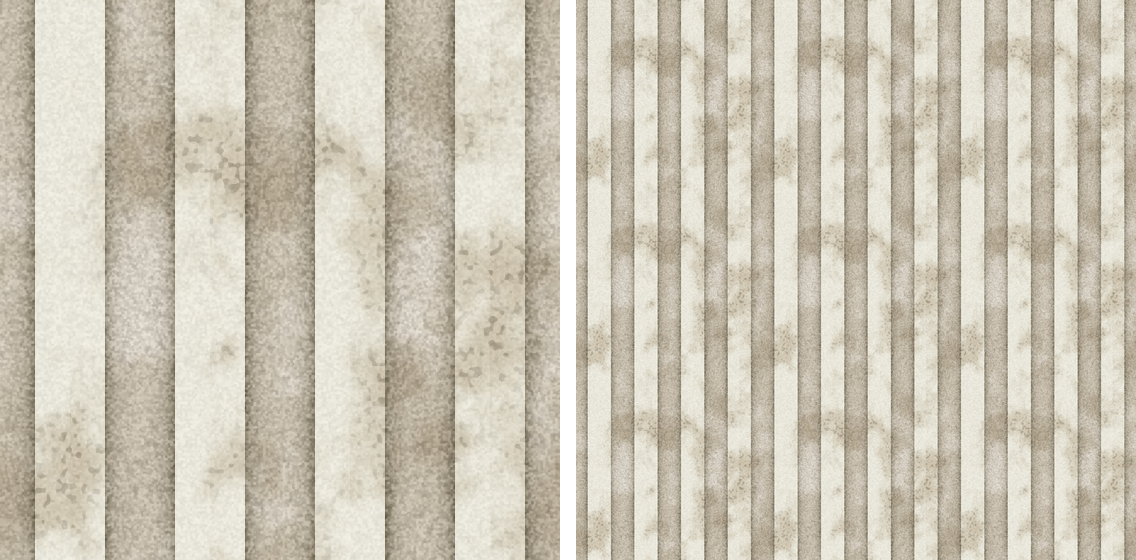
Left, the tile; right, the same tile 3 across and 3 down.
This pattern is drawn by a WebGL 1 fragment shader. Its source:

```glsl
precision highp float;
// Worn vertical stripes: flat cream bands alternating with shaded taupe bands.
// Each band comes from a periodic distance to the stripe edge; clouds, stains
// and grain are layers of smooth cellular noise whose cells wrap, so it tiles.

uniform vec2 u_resolution;

const float STRIPES = 4.0;          // cream and taupe pairs across
const float CLOUD_CELLS = 5.0;      // cells across of the largest blotches
const float GRAIN_CELLS = 230.0;
const float SPECK_CELLS = 110.0;
const float SHADOW_FALLOFF = 4.2;   // higher keeps the shade nearer the edge
const float CREAM_GRAIN = 0.07;
const float TAUPE_GRAIN = 0.20;
const float HALF_STEP = 0.045;      // extra staining on the right half of cream

const vec3 CREAM = vec3(0.915, 0.908, 0.860);
const vec3 CREAM_STAIN = vec3(0.785, 0.740, 0.650);
const vec3 TAUPE = vec3(0.785, 0.750, 0.685);
const vec3 TAUPE_HAZE = vec3(0.855, 0.830, 0.785);
const vec3 TAUPE_STAIN = vec3(0.690, 0.640, 0.550);
const vec3 SHADOW = vec3(0.525, 0.490, 0.415);

vec3 hash3(vec2 cell) {
  vec3 p = fract(cell.xyx * vec3(0.1031, 0.1030, 0.0973));
  p += dot(p, p.yxz + 33.33);
  return fract((p.xxy + p.yzz) * p.zyx);
}

// Blends random cell values by distance to their jittered centres, 0 to 1.
float cellNoise(vec2 uv, float cells, float seed) {
  vec2 p = uv * cells;
  vec2 base = floor(p);
  float total = 0.0;
  float weights = 0.0;
  for (int j = -1; j <= 1; j++) {
    for (int i = -1; i <= 1; i++) {
      vec2 cell = base + vec2(float(i), float(j));
      vec3 rnd = hash3(mod(cell, cells) + seed);
      vec2 offset = cell + 0.15 + 0.7 * rnd.xy - p;
      float weight = exp(-5.0 * dot(offset, offset));
      total += weight * rnd.z;
      weights += weight;
    }
  }
  return total / weights;
}

float clouds(vec2 uv, float seed) {
  float sum = 0.0;
  float amplitude = 0.5;
  float cells = CLOUD_CELLS;
  for (int octave = 0; octave < 5; octave++) {
    sum += amplitude * cellNoise(uv, cells, seed + 17.0 * float(octave));
    amplitude *= 0.55;
    cells *= 2.0;
  }
  return sum / 1.055;
}

void main() {
  vec2 uv = gl_FragCoord.xy / u_resolution;

  // Stripe layout: cream fills the middle half of every period.
  float phase = fract(uv.x * STRIPES) - 0.5;
  float edge = abs(phase) - 0.25;               // negative inside cream
  float pixel = STRIPES / u_resolution.x;
  float taupeMask = smoothstep(-0.5 * pixel, 0.5 * pixel, edge);
  float rightHalf = smoothstep(-0.5 * pixel, 0.5 * pixel, phase);

  // Wear layers
  float blotch = clouds(uv, 3.0);
  float haze = clouds(uv, 151.0);
  float grain = cellNoise(uv, GRAIN_CELLS, 311.0) - 0.5;
  float speck = smoothstep(0.62, 0.90, cellNoise(uv, SPECK_CELLS, 47.0));

  // Cream band, stained more on its right half
  float stain = smoothstep(0.44, 0.76, blotch + HALF_STEP * (rightHalf - 0.4));
  vec3 cream = mix(CREAM, CREAM_STAIN, 0.85 * stain);
  cream -= speck * (0.015 + 0.13 * stain);
  cream += CREAM_GRAIN * grain;

  // Taupe band, shaded toward both edges with uneven depth
  float inward = clamp(edge / 0.25, 0.0, 1.0);
  float shade = exp(-SHADOW_FALLOFF * inward) * mix(1.3, 0.6, haze);
  vec3 taupe = mix(TAUPE, TAUPE_HAZE, smoothstep(0.45, 0.68, haze));
  taupe = mix(taupe, TAUPE_STAIN, 0.8 * smoothstep(0.48, 0.72, blotch));
  taupe = mix(taupe, SHADOW, clamp(shade, 0.0, 1.0));
  taupe += TAUPE_GRAIN * grain * (0.7 + 0.6 * shade) - 0.05 * speck;

  gl_FragColor = vec4(mix(cream, taupe, taupeMask), 1.0);
}
```
